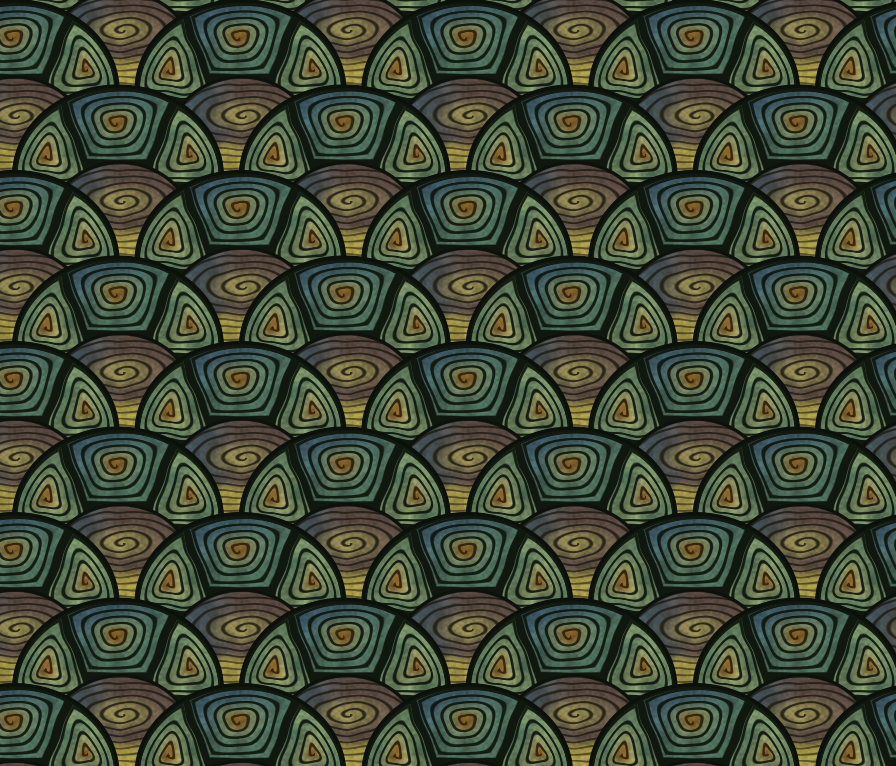
Write a WebGL 1 fragment shader that draws this pattern.

```glsl
precision highp float;
// Overlapping rows of green plated domes with spiral ink lines, and brown ringed domes between them.

uniform vec2 u_resolution;

const vec3 INK = vec3(0.06, 0.09, 0.055);

float hash(vec2 p) {
  return fract(sin(dot(p, vec2(127.1, 311.7))) * 43758.5453);
}

float noise(vec2 p) {
  vec2 i = floor(p), f = fract(p);
  f = f * f * (3.0 - 2.0 * f);
  return mix(mix(hash(i), hash(i + vec2(1, 0)), f.x),
             mix(hash(i + vec2(0, 1)), hash(i + vec2(1, 1)), f.x), f.y);
}

// Approximate distance to an arch: half an ellipse with straight legs (y points down)
float arch(vec2 q, vec2 radii) {
  q.y = min(q.y, 0.0);
  float k = length(q / radii);
  return k * (k - 1.0) / max(length(q / (radii * radii)), 0.001);
}

// Add one border to a plate; x gathers a rounded outline, y a sharp one
vec2 border(vec2 plate, float d) {
  d = max(d, 0.0);
  return vec2(plate.x + d * d * d, max(plate.y, d));
}

// 0 at the heart of a plate, 1 on its border: round inside, sharp-cornered outside
float gauge(vec2 plate) {
  return mix(pow(plate.x, 1.0 / 3.0), plate.y, smoothstep(0.4, 1.0, plate.y));
}

// Spiral ink coverage; aa is the pixel size measured in ring spacings
float spiral(vec2 q, float n, float turns, float halfWidth, float aa) {
  float t = n * turns - atan(q.y, q.x) / 6.28318;
  float d = abs(fract(t + 0.5) - 0.5);
  return 1.0 - smoothstep(halfWidth - 0.6 * aa, halfWidth + 0.6 * aa, d);
}

// Mottled watercolour wash with a fine grain
float wash(vec2 p) {
  return 0.72 + 0.32 * noise(p * vec2(9.0, 6.0)) + 0.24 * noise(p * 42.0);
}

vec3 greenDome(vec2 p, float edge, float px) {
  vec2 w = p + 0.035 * (vec2(noise(p * 6.0), noise(p * 6.0 + 17.0)) - 0.5);

  // Middle plate: two slanted sides, a flat base and the arch above
  vec2 q = w - vec2(-0.03, 0.33);
  vec2 plate = border(vec2(0.0), dot(q, vec2(-0.94, 0.34)) / 0.35);
  plate = border(plate, dot(q, vec2(0.94, 0.34)) / 0.40);
  plate = border(plate, q.y / 0.34);
  float middle = gauge(border(plate, 1.0 + (edge + 0.03) / 0.29));

  // Teardrop plates, mirrored left and right
  vec2 r = vec2(abs(w.x) - 0.64, w.y - 0.62);
  plate = border(vec2(0.0), dot(r, vec2(-0.94, -0.34)) / 0.28);
  plate = border(plate, r.y / 0.24);
  float flank = gauge(border(plate, 1.0 + (edge + 0.03) / 0.22));

  float n = min(middle, flank);
  float ink;
  vec3 rim, body;
  if (middle < flank) {
    float blue = smoothstep(0.5, -0.05, p.y + 0.5 * p.x);
    rim = mix(vec3(0.29, 0.41, 0.34), vec3(0.25, 0.36, 0.41), blue);
    body = vec3(0.46, 0.52, 0.38);
    ink = spiral(q, n, 5.0, 0.17, px * 16.0);
  } else {
    rim = mix(vec3(0.30, 0.42, 0.33), vec3(0.50, 0.58, 0.41), noise(p * 7.0 + 5.0));
    body = vec3(0.56, 0.58, 0.39);
    ink = spiral(r, n, 4.0, 0.16, px * 17.0);
  }

  // Orange heart, pale body, cool rim
  vec3 col = mix(vec3(0.54, 0.40, 0.17), body, smoothstep(0.06, 0.34, n));
  col = mix(col, rim, smoothstep(0.25, 0.68, n)) * wash(p);
  col = mix(col, mix(vec3(0.20, 0.14, 0.05), INK, smoothstep(0.1, 0.4, n)), 0.95 * ink);

  // Dark seams and dome outline
  col = mix(col, INK, smoothstep(0.96 - px * 2.5, 0.96 + px * 2.5, n));
  return mix(col, INK * 0.7, smoothstep(-0.018 - px, -0.018 + px * 0.5, edge));
}

vec3 brownDome(vec2 p, float edge, float px) {
  vec2 q = p - vec2(0.02, 0.26) + 0.025 * (noise(p * 7.0) - 0.5);
  float n = length(q / vec2(0.70, 0.32));
  vec3 rim = mix(vec3(0.25, 0.30, 0.33), vec3(0.37, 0.30, 0.27), smoothstep(-0.4, 0.05, p.x));
  vec3 col = mix(vec3(0.57, 0.53, 0.32), rim, smoothstep(0.1, 0.62, n));
  float base = smoothstep(0.2, 0.32, q.y);
  col = mix(col, vec3(0.60, 0.55, 0.26), base) * wash(p + 9.0);
  float ink = spiral(q, n, 5.5, 0.14, px * 18.0);
  col = mix(col, vec3(0.13, 0.12, 0.08), ink * (0.9 - 0.3 * base));
  return mix(col, INK * 0.8, smoothstep(-0.018 - px, -0.018 + px * 0.5, edge));
}

void main() {
  // Half a horizontal repeat is one unit; y runs down from the top edge
  float px = 7.9 / u_resolution.x;
  vec2 p = vec2(gl_FragCoord.x, u_resolution.y - gl_FragCoord.y) * px;
  float rowStep = 0.754;
  vec3 col = INK;

  // Paint the rows that can reach this point, each lower row over the one above
  for (int i = 0; i < 3; i++) {
    float row = floor(p.y / rowStep) + float(i) - 1.0;
    float odd = mod(row, 2.0);
    float y = p.y - row * rowStep;

    vec2 b = vec2(mod(p.x - mix(1.06, 0.13, odd) + 1.0, 2.0) - 1.0, y);
    float edge = arch(b - vec2(0.0, 0.54), vec2(0.66, 0.62));
    col = mix(col, brownDome(b, edge, px), 1.0 - smoothstep(-0.6 * px, 0.6 * px, edge - 0.01));

    vec2 g = vec2(mod(p.x - mix(0.12, 1.04, odd) + 1.0, 2.0) - 1.0, y);
    edge = arch(g - vec2(0.0, 0.8), vec2(0.925, 0.8));
    col = mix(col, greenDome(g, edge, px), 1.0 - smoothstep(-0.6 * px, 0.6 * px, edge - 0.01));
  }
  gl_FragColor = vec4(col, 1.0);
}
```
